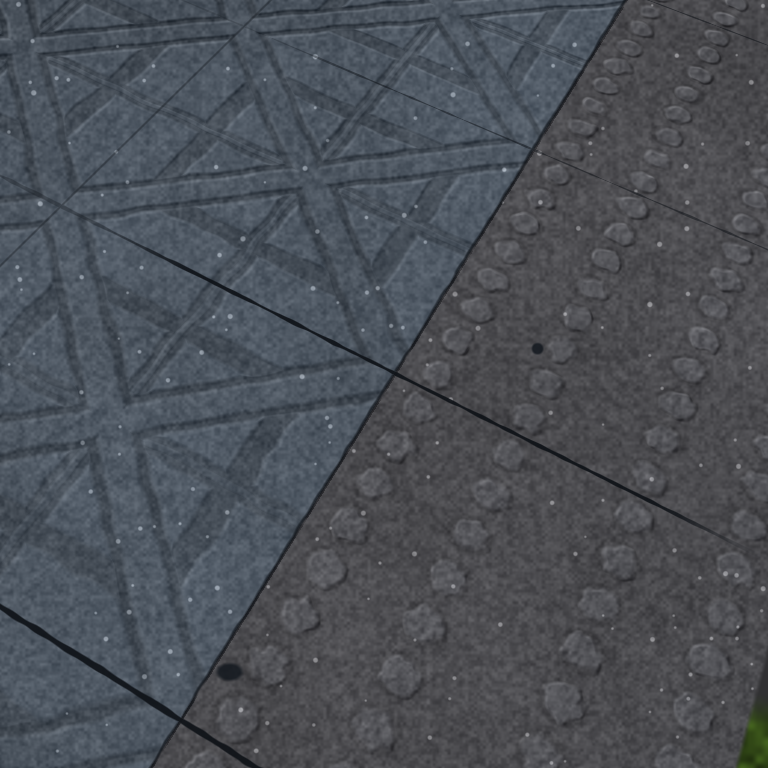
This texture is drawn by a Shadertoy shader. Its source:

```glsl
#define IRON_COLOR vec3(0.315, 0.353, 0.397)
#define PAVER_COLOR vec3(0.318, 0.317, 0.332)
#define GAP_COLOR vec3(0.055, 0.07, 0.09)
#define GRASS_COLOR vec3(0.20, 0.29, 0.09)
#define LIGHT_STEP vec2(-0.0022, 0.0022)
#define STUDS_PER_TILE 8.0
#define STUD_RADIUS 0.043
#define PAVER_EDGE -0.97
#define EMBOSS 0.11
#define GRAIN 0.075

float hash(vec2 p) {
    return fract(sin(dot(p, vec2(127.1, 311.7))) * 43758.5453);
}

float noise(vec2 p) {
    vec2 i = floor(p), f = fract(p);
    f = f * f * (3.0 - 2.0 * f);
    return mix(mix(hash(i), hash(i + vec2(1, 0)), f.x),
               mix(hash(i + vec2(0, 1)), hash(i + 1.0), f.x), f.y);
}

float fbm(vec2 p) {
    float sum = 0.0, amp = 0.5;
    for (int i = 0; i < 4; i++) {
        sum += amp * noise(p);
        p = mat2(1.6, 1.2, -1.2, 1.6) * p + 3.7;
        amp *= 0.5;
    }
    return sum;
}

float depthAt(vec2 p) { return 2.37 - 0.139 * p.x - p.y; }

// Perspective plane: x counts tiles along the border, y across it
vec2 groundPlane(vec2 p) {
    return vec2(2.848 * (0.628 * p.x + p.y - 0.21),
                2.86 * (0.1957 + 0.619 * p.y - p.x)) / depthAt(p);
}

// Eight-spoke star inside a square frame
float ironHeight(vec2 g) {
    vec2 q = abs(fract(g) - 0.5);
    float diagonal = abs(q.x - q.y) * 0.707;
    float axis = min(q.x, q.y);
    float frame = abs(max(q.x, q.y) - 0.325);
    float h = mix(0.25, 1.0, smoothstep(0.022, 0.036, axis));
    h = min(h, mix(0.2, 1.0, smoothstep(0.026, 0.040, frame)));
    h = max(h, 0.55 * (1.0 - smoothstep(0.004, 0.016, axis)));
    h = min(h, smoothstep(0.056, 0.074, diagonal));
    return max(h, 0.8 * (1.0 - smoothstep(0.030, 0.046, diagonal)));
}

// Two mirrored pairs of stud rows; returns distance to the nearest stud
float studDistance(vec2 g) {
    float across = abs(g.y + 0.482);
    float row = min(abs(across - 0.152), abs(across - 0.390));
    float along = (fract(g.x * STUDS_PER_TILE) - 0.5) / STUDS_PER_TILE;
    return length(vec2(along, row));
}

float studMask(vec2 p, vec2 g) {
    float d = studDistance(g) + 0.022 * (noise(p * 85.0) - 0.5);
    return 1.0 - smoothstep(STUD_RADIUS * 0.72, STUD_RADIUS * 1.08, d);
}

float relief(vec2 p) {
    vec2 g = groundPlane(p);
    float rough = fbm(p * 75.0);
    if (g.y > 0.0) {
        g += 0.014 * (vec2(noise(p * 32.0), noise(p * 32.0 + 19.0)) - 0.5);
        return ironHeight(g) + 0.75 * rough;
    }
    float stud = studMask(p, g);
    return stud * (0.55 + 0.9 * noise(p * 130.0)) + 0.55 * rough;
}

float lineMask(float d, float halfWidth, float blur) {
    return 1.0 - smoothstep(halfWidth - blur, halfWidth + blur, d);
}

float spot(vec2 p, vec2 center, vec2 size) {
    return 1.0 - smoothstep(0.7, 1.15, length((p - center) / size));
}

void mainImage(out vec4 fragColor, in vec2 fragCoord) {
    vec2 p = fragCoord / iResolution.xy;
    float blur = max(0.0013, 1.0 / iResolution.y);
    vec2 g = groundPlane(p);
    float depth = depthAt(p);
    float border = g.y * depth / 3.36;
    float emboss = relief(p) - relief(p + LIGHT_STEP);
    float stain = fbm(p * 9.0);

    // Blue patterned tiles
    vec2 wobble = 0.014 * (vec2(noise(p * 32.0), noise(p * 32.0 + 19.0)) - 0.5);
    float h = ironHeight(g + wobble);
    vec3 iron = IRON_COLOR * (0.80 + 0.19 * h + 0.16 * (stain - 0.45));
    iron += 0.10 * h * (1.0 - h) * smoothstep(0.3, 0.7, noise(p * 45.0));
    iron *= mix(1.0, 0.90, smoothstep(0.65, 1.1, p.y - 0.4 * p.x));

    // Grey studded pavers
    float stud = studMask(p, g);
    vec3 paver = PAVER_COLOR * (0.93 + 0.20 * (stain - 0.45));
    paver += stud * vec3(0.035, 0.038, 0.042);
    float rim = abs(studDistance(g) - STUD_RADIUS * 1.08);
    paver *= 1.0 - 0.10 * lineMask(rim, 0.006, 0.005);

    float isIron = smoothstep(-blur, blur, border);
    vec3 color = mix(paver, iron, isIron);
    color += EMBOSS * clamp(emboss, -0.9, 0.9);
    color += GRAIN * (noise(p * 260.0) + noise(p * 140.0) - 1.0);

    // Pale chips scattered over the ground
    vec2 cell = floor(p * 62.0);
    vec2 chip = fract(p * 62.0) - 0.25 - 0.5 * vec2(hash(cell), hash(cell + 8.3));
    float chipSize = 0.08 + 0.13 * hash(cell + 4.1);
    color += 0.26 * step(0.945, hash(cell + 2.7)) * lineMask(length(chip), chipSize, 0.08);

    // Joints between tiles, narrowing with distance
    float jitter = 0.0025 * (noise(p * 60.0) - 0.5);
    float joint = abs(fract(g.x + 0.5) - 0.5) * depth / 3.36 + jitter;
    float nearness = 1.0 - clamp(g.x * 0.5, 0.0, 1.0);
    float fade = mix(1.0, 0.35, smoothstep(0.55, 0.95, g.y) * step(0.5, g.x));
    fade *= mix(0.55, 1.0, smoothstep(0.0, 0.3, nearness));
    fade *= smoothstep(-0.95, -0.65, g.y);
    float gap = fade * lineMask(joint, 0.0014 + 0.0028 * nearness, blur);
    gap = max(gap, 0.75 * lineMask(abs(border + jitter), 0.0019, blur * 1.3));
    gap = max(gap, 0.4 * lineMask(abs(g.y - 1.0) * depth / 3.36, 0.0015, blur));
    color = mix(color, GAP_COLOR, 0.92 * gap);

    // Dark leaf and pit
    float debris = max(spot(p, vec2(0.299, 0.125), vec2(0.018, 0.012)),
                       spot(p, vec2(0.700, 0.546), vec2(0.008, 0.008)));
    color = mix(color, GAP_COLOR * 1.3, 0.85 * debris);

    // Grass beyond the outer edge
    float outside = smoothstep(0.0, 0.012, PAVER_EDGE - g.y);
    vec3 verge = mix(PAVER_COLOR * 0.6, GRASS_COLOR * (0.6 + 0.8 * noise(p * 90.0)),
                     smoothstep(0.10, 0.05, p.y));
    color = mix(color, verge, outside);

    fragColor = vec4(clamp(color, 0.0, 1.0), 1.0);
}
```
